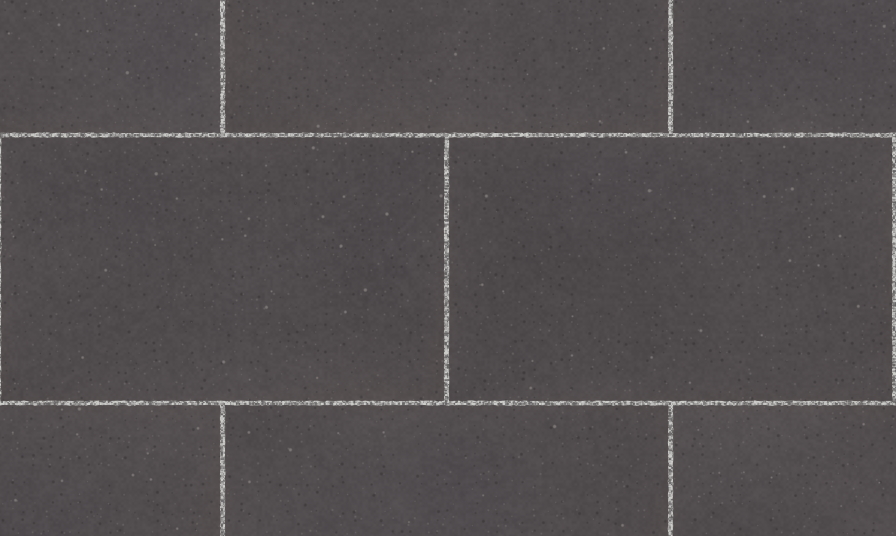
A Shadertoy shader for this texture:

```glsl
const vec2 REPEATS = vec2(2.0, 2.0);
const vec2 JOINT_HALF = vec2(0.0028, 0.0025);
const vec3 SLATE_DARK = vec3(0.290, 0.272, 0.281);
const vec3 SLATE_LIGHT = vec3(0.350, 0.330, 0.338);
const vec3 WARM_TINT = vec3(0.014, 0.008, -0.002);
const vec3 GROUT_DARK = vec3(0.40, 0.39, 0.39);
const vec3 GROUT_LIGHT = vec3(0.80, 0.80, 0.79);
const vec3 SPECK_COLOR = vec3(0.52, 0.50, 0.49);
const vec3 PIT_COLOR = vec3(0.19, 0.18, 0.185);

float hash(vec2 p) {
    return fract(sin(dot(p, vec2(127.1, 311.7))) * 43758.5);
}

float noise(vec2 p) {
    vec2 cell = floor(p);
    vec2 f = fract(p);
    f = f * f * (3.0 - 2.0 * f);
    float low = mix(hash(cell), hash(cell + vec2(1.0, 0.0)), f.x);
    float high = mix(hash(cell + vec2(0.0, 1.0)), hash(cell + vec2(1.0)), f.x);
    return mix(low, high, f.y);
}

float fbm(vec2 p) {
    float sum = 0.0;
    float weight = 0.5;
    for (int i = 0; i < 4; i++) {
        sum += weight * noise(p);
        p = p * 2.03 + 17.3;
        weight *= 0.5;
    }
    return sum / 0.9375;
}

// One randomly placed dot in some of the cells of a fine grid
float specks(vec2 p, float cells, float share, float radius, float seed, float px) {
    vec2 id = floor(p * cells) + seed;
    vec2 center = 0.25 + 0.5 * vec2(hash(id), hash(id + 31.7));
    float size = radius * (0.5 + hash(id + 57.1));
    float dist = length(fract(p * cells) - center) / cells;
    float present = step(hash(id + 83.9), share);
    return present * (1.0 - smoothstep(size - px, size + px, dist));
}

// Distance to the nearest joint; negative inside the grout
float jointDistance(vec2 local, vec2 tileSize, vec2 halfWidth) {
    vec2 d = (0.5 - abs(local - 0.5)) * tileSize - halfWidth;
    return min(d.x, d.y);
}

vec3 tileColor(vec2 p, vec2 id, float edge, float px) {
    vec2 q = p + 5.3 * id;
    float rim = exp(-max(edge, 0.0) / 0.022);
    float tone = 0.36 + 0.65 * (fbm(q * 7.0) - 0.5);
    tone += 0.25 * (hash(id + 4.2) - 0.5) + 0.14 * rim;
    tone += 0.45 * (noise(p * 330.0) - 0.5) + 0.25 * (noise(p * 120.0) - 0.5);

    vec3 color = mix(SLATE_DARK, SLATE_LIGHT, tone);
    color += WARM_TINT * (fbm(q * 4.0 + 9.0) - 0.5 + 0.5 * rim);

    // Mineral flecks and small pits
    float pits = specks(p, 95.0, 0.30, 0.0011, 11.0, px);
    float dust = specks(p, 120.0, 0.22, 0.0007, 29.0, px);
    float flecks = specks(p, 38.0, 0.12, 0.0012, 47.0, px);
    color = mix(color, PIT_COLOR, 0.45 * pits);
    color = mix(color, SPECK_COLOR, 0.40 * dust);
    return mix(color, SPECK_COLOR, 0.80 * flecks);
}

vec3 groutColor(vec2 p) {
    float grain = 0.6 * noise(p * 420.0) + 0.4 * hash(floor(p * 600.0));
    return mix(GROUT_DARK, GROUT_LIGHT, smoothstep(0.1, 0.85, grain));
}

void mainImage(out vec4 fragColor, in vec2 fragCoord) {
    vec2 uv = fragCoord / iResolution.xy;
    vec2 p = fragCoord / iResolution.x;
    float px = 1.0 / iResolution.x;

    // Running bond: alternate rows shift by half a tile
    vec2 tileSize = vec2(1.0, iResolution.y / iResolution.x) / REPEATS;
    vec2 grid = uv * REPEATS + vec2(0.003, 0.504);
    float row = floor(grid.y);
    grid.x += 0.5 * mod(row + 1.0, 2.0);
    vec2 id = mod(floor(grid), REPEATS);

    float edge = jointDistance(fract(grid), tileSize, JOINT_HALF);
    float rough = edge + 0.0010 * (noise(p * 260.0) - 0.5);
    float tileMask = smoothstep(-0.6 * px, 0.6 * px, rough);

    vec3 color = mix(groutColor(p), tileColor(p, id, edge, px), tileMask);
    fragColor = vec4(color, 1.0);
}
```
